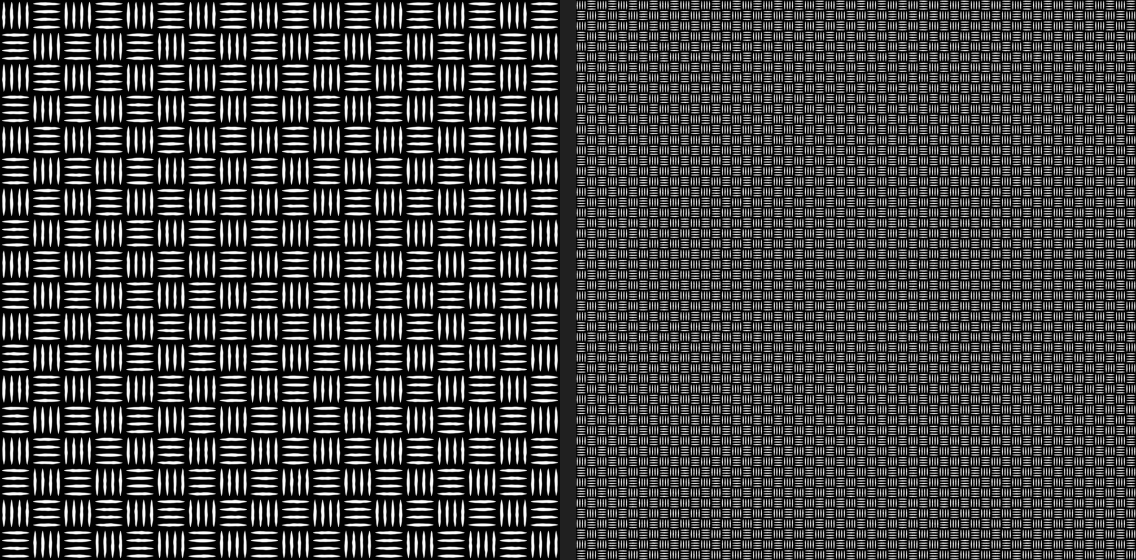
Left: one tile. Right: repeated 3 by 3.
This pattern is drawn by a Shadertoy shader. Its source:

```glsl
float hash(vec3 p) {
    p = fract(p * vec3(0.1031, 0.1030, 0.0973));
    p += dot(p, p.yzx + 33.33);
    return fract((p.x + p.y) * p.z);
}

// Smooth noise along one stroke, in -1..1
float wobble(vec2 cell, float seed, float x) {
    float i = floor(x);
    float a = hash(vec3(cell, seed + i));
    float b = hash(vec3(cell, seed + i + 1.0));
    return mix(a, b, smoothstep(0.0, 1.0, x - i)) * 2.0 - 1.0;
}

void mainImage(out vec4 fragColor, in vec2 fragCoord) {
    // Checkerboard of cells, turned a quarter on alternate squares
    vec2 grid = fragCoord / iResolution.xy * 18.0;
    vec2 cell = mod(floor(grid), 18.0);
    vec2 p = fract(grid);
    if (mod(cell.x + cell.y, 2.0) < 0.5) p = p.yx;

    // Four parallel strokes per cell
    float stroke = floor(p.x * 4.0);
    float across = (fract(p.x * 4.0) - 0.5) / 4.0;
    float along = p.y - 0.5;

    // Tapered spindle with slightly uneven edges
    float seed = stroke * 40.0;
    across += 0.005 * wobble(cell, seed, p.y * 7.0);
    float t = along / 0.43;
    float halfWidth = 0.048 * pow(max(1.0 - t * t, 0.0), 0.6);
    halfWidth *= 1.0 + 0.12 * wobble(cell, seed + 20.0, p.y * 9.0);
    float dist = max(abs(across) - halfWidth, abs(along) - 0.43);

    float soft = max(0.027, 13.5 / iResolution.y);
    float ink = 1.0 - smoothstep(-soft, soft, dist);
    fragColor = vec4(mix(vec3(0.005), vec3(0.99), ink), 1.0);
}
```
